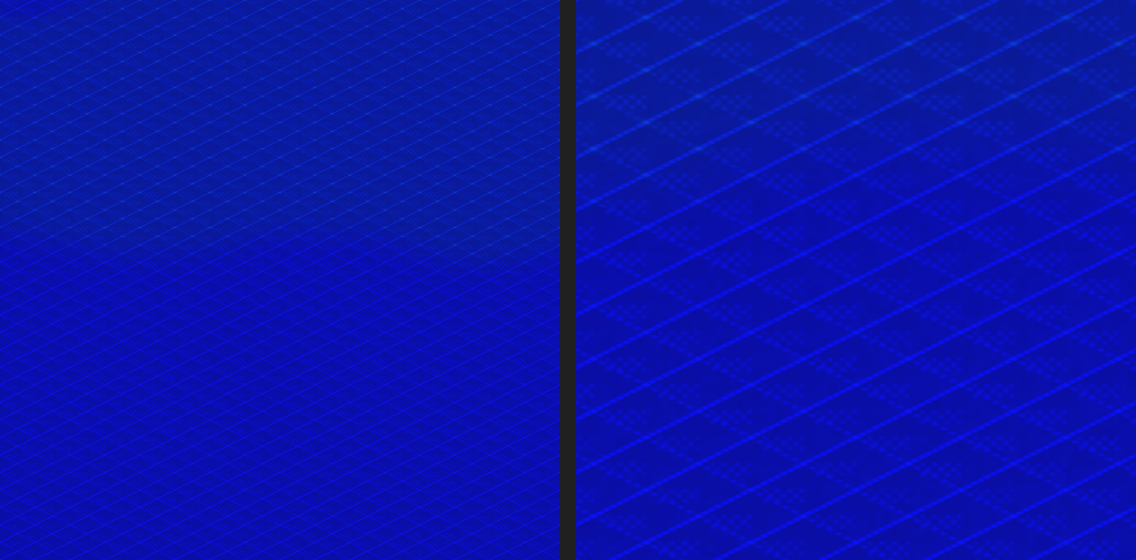
Left: the whole. Right: its middle third, enlarged.
This pattern is drawn by a Shadertoy shader. Its source:

```glsl
// Blue slanted lattice of flat diamonds, 16 across and 32 down: bright rising
// lines, fainter dashed falling lines, and a small dotted mark in every cell.
// A soft wavy border divides a duller upper zone from a purer blue lower one.

#define REPEATS vec2(16.0, 32.0)
#define HALF_WIDTH 0.0012
#define FALL_STRENGTH 0.62
#define MARK_STRENGTH 0.62
#define BORDER_HEIGHT 0.566
#define BORDER_WAVE 0.030
#define BORDER_SOFT 0.045
#define GRAIN 0.06
#define UPPER_BASE vec3(0.04, 0.10, 0.605)
#define UPPER_LINE vec3(0.04, 0.14, 0.84)
#define LOWER_BASE vec3(0.04, 0.055, 0.66)
#define LOWER_LINE vec3(0.04, 0.06, 0.94)

float hash(vec2 p) {
    return fract(sin(dot(p, vec2(127.1, 311.7))) * 43758.5453);
}

float noise(vec2 p) {
    vec2 i = floor(p), f = fract(p);
    f = f * f * (3.0 - 2.0 * f);
    return mix(mix(hash(i), hash(i + vec2(1, 0)), f.x),
               mix(hash(i + vec2(0, 1)), hash(i + vec2(1, 1)), f.x), f.y);
}

// Signed offset to the nearest integer
vec2 wrap(vec2 p) {
    return fract(p + 0.5) - 0.5;
}

// Dotted double row, centred above the middle of each falling edge
float dottedMark(vec2 lattice) {
    vec2 shifted = lattice - vec2(0.58, 0.20);
    vec2 d = wrap(shifted);
    vec2 q = 0.5 * vec2(d.y - d.x, d.x + d.y);
    float envelope = smoothstep(0.23, 0.16, abs(q.x)) * smoothstep(0.17, 0.10, abs(q.y));
    float dots = 0.5 + 0.5 * cos(q.x * 52.0) * cos(q.y * 30.0);
    float wear = 0.75 + 0.4 * hash(floor(shifted + 0.5));
    return envelope * dots * dots * wear;
}

// Share of the upper zone, 0 to 1
float upperZone(vec2 uv) {
    float border = BORDER_HEIGHT - BORDER_WAVE * cos((uv.x - 0.25) * 9.97);
    border += 0.03 * (noise(uv * 7.0) - 0.5);
    float zone = smoothstep(-BORDER_SOFT, BORDER_SOFT, uv.y - border);
    float corner = length((uv - vec2(0.03, 1.0)) / vec2(0.12, 0.035));
    return zone * mix(0.3, 1.0, smoothstep(0.4, 1.4, corner));
}

void mainImage(out vec4 fragColor, in vec2 fragCoord) {
    vec2 uv = fragCoord / iResolution.xy;
    float pixel = 1.0 / iResolution.y;

    // Lattice axes: x counts rising lines, y counts falling lines
    vec2 p = uv * REPEATS;
    vec2 lattice = vec2(p.y - p.x, p.y + p.x);
    vec2 dist = abs(wrap(lattice)) / length(REPEATS);
    vec2 line = 1.0 - smoothstep(HALF_WIDTH - 0.5 * pixel, HALF_WIDTH + 0.5 * pixel, dist);

    float zone = upperZone(uv);
    vec3 base = mix(LOWER_BASE, UPPER_BASE, zone);
    vec3 lineColor = mix(LOWER_LINE, UPPER_LINE, zone);

    // Ground: slight slope of tone in each strip, broad drift and fine grain
    float tone = 1.0 + 0.045 * (0.5 - fract(lattice.x));
    tone += 0.025 * (noise(vec2(uv.x * 5.0 + uv.y * 2.0, uv.y * 3.0)) - 0.5);
    tone += GRAIN * (noise(uv * 220.0) - 0.5);
    vec3 color = base * tone;

    // Marks, then falling lines, then rising lines
    color = mix(color, lineColor, MARK_STRENGTH * dottedMark(lattice));
    float dash = 0.55 + 0.45 * cos(lattice.x * 37.699);
    float fall = FALL_STRENGTH * mix(1.0, 0.7, zone) * dash;
    color = mix(color, lineColor, line.y * fall);
    float rise = 0.75 + 0.25 * cos(lattice.y * 50.265);
    color = mix(color, lineColor, line.x * rise);

    // Bright crossings, a little greener in the upper zone
    float node = exp(-dot(dist, dist) / (0.0022 * 0.0022));
    color += node * mix(vec3(0.0, 0.01, 0.04), vec3(0.0, 0.08, 0.05), zone);

    fragColor = vec4(clamp(color, 0.0, 1.0), 1.0);
}
```
